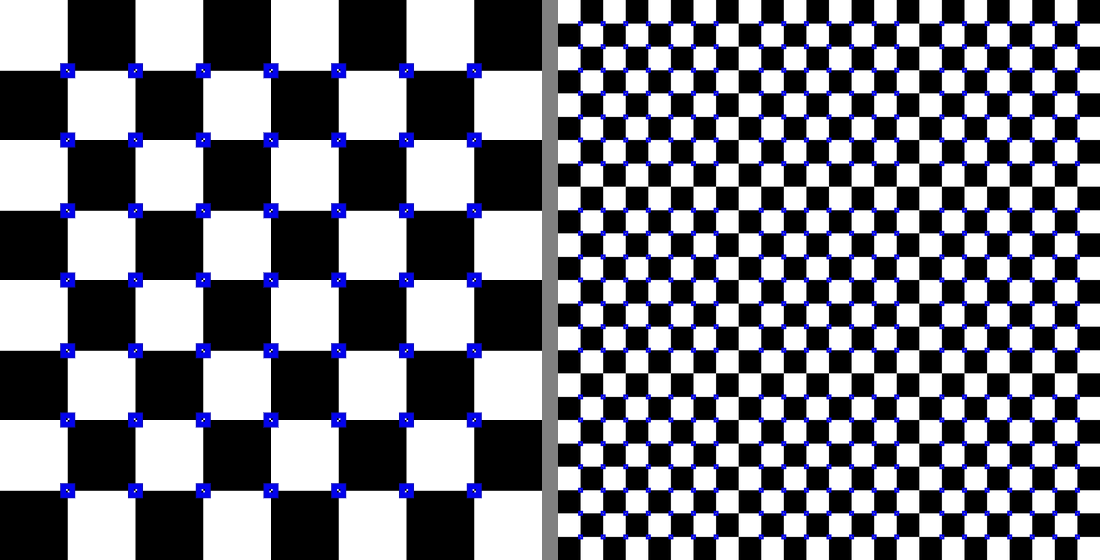
Left: one tile. Right: repeated 3 by 3.
Write a WebGL 2 fragment shader that draws this pattern.

```glsl
#version 300 es
precision highp float;
// Black and white checkerboard with small hollow blue squares on its inner corners.

uniform vec2 u_resolution;
out vec4 outColor;

const float CELLS = 8.0;          // cells across and down
const float ROW_SHIFT = 0.0014;   // odd grid lines sit slightly low
const float MARKER_HALF = 0.0134; // half sizes, in canvas heights
const float HOLE_HALF = 0.0029;
const float RIM_WIDTH = 0.0016;

const vec3 BLACK = vec3(0.0);
const vec3 WHITE = vec3(1.0);
const vec3 BLUE = vec3(0.01, 0.01, 0.93);
const vec3 RIM_BLUE = vec3(0.04, 0.04, 0.72);

// Signed distance to an axis-aligned square.
float squareDistance(vec2 p, float halfSize) {
    vec2 q = abs(p) - halfSize;
    return length(max(q, 0.0)) + min(max(q.x, q.y), 0.0);
}

// Smooth coverage of the region where the distance is negative.
float coverage(float d, float blur) {
    return 1.0 - smoothstep(-blur, blur, d);
}

// Checker value around a grid corner: 0 is black, 1 is white.
float checker(vec2 offset, vec2 corner, float pixel) {
    vec2 side = clamp(2.0 * offset / pixel, -1.0, 1.0);
    float parity = 1.0 - 2.0 * mod(corner.x + corner.y, 2.0);
    return 0.5 - 0.5 * side.x * side.y * parity;
}

// Blue square with a darker rim and a hole that shows the ground.
vec3 drawMarker(vec3 ground, vec2 offset, float pixel) {
    float blur = 0.6 * pixel;
    float outer = squareDistance(offset, MARKER_HALF);
    float hole = squareDistance(offset, HOLE_HALF);
    vec3 fill = mix(RIM_BLUE, BLUE, coverage(outer + RIM_WIDTH, blur));
    float ring = coverage(outer, blur) * (1.0 - coverage(hole, blur));
    return mix(ground, fill, ring);
}

void main() {
    vec2 uv = gl_FragCoord.xy / u_resolution;
    float pixel = 1.0 / u_resolution.y;
    vec2 aspect = vec2(u_resolution.x / u_resolution.y, 1.0);

    // Nearest grid corner and the offset from it, in canvas heights.
    vec2 corner = floor(uv * CELLS + 0.5);
    vec2 offset = (uv - corner / CELLS) * aspect;
    offset.y += ROW_SHIFT * mod(corner.y, 2.0);

    vec3 color = mix(BLACK, WHITE, checker(offset, corner, pixel));

    // Corners on the border stay bare, so the edges join cleanly.
    vec2 inner = step(0.5, corner) * step(corner, vec2(CELLS - 0.5));
    color = mix(color, drawMarker(color, offset, pixel), inner.x * inner.y);

    outColor = vec4(color, 1.0);
}
```
